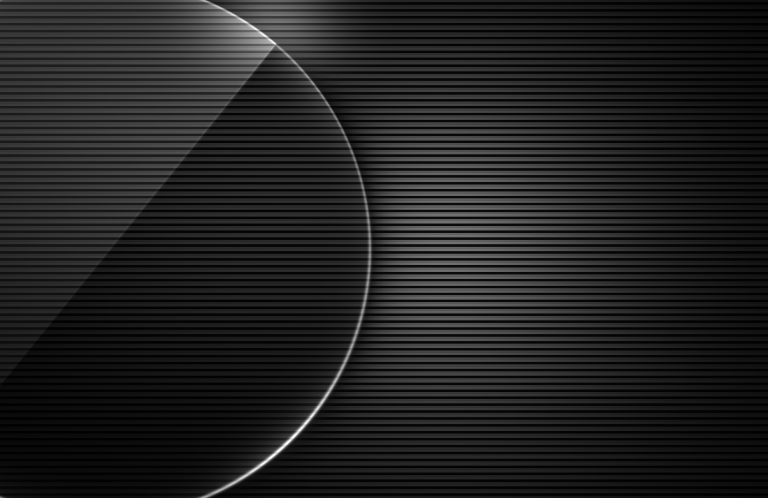
Reproduce this background procedurally as a WebGL 1 fragment shader.

```glsl
precision highp float;
// A large glass disc rests on a dark, finely ribbed metal panel.
// Soft gaussian lights shade the ribs; distance to the disc and to a slanted
// line gives the shadow, the gloss, the bright rim and its two hot spots.

uniform vec2 u_resolution;

const vec2 DISC_CENTER = vec2(0.203, 0.5);
const float DISC_RADIUS = 0.542;
const float RIB_COUNT = 72.0;
const vec2 GLOSS_START = vec2(0.0, 0.225);
const vec2 GLOSS_END = vec2(0.552, 0.908);

// Elliptical soft light, 1 at its center
float softLight(vec2 p, vec2 center, vec2 spread) {
  vec2 q = (p - center) / spread;
  return exp(-dot(q, q));
}

// Soft bump around a value
float bump(float x, float center, float width) {
  float t = (x - center) / width;
  return exp(-t * t);
}

// Signed distance to a line, positive on its left side
float lineSide(vec2 p, vec2 a, vec2 b) {
  vec2 dir = normalize(b - a);
  return dot(p - a, vec2(-dir.y, dir.x));
}

// Rib relief: a narrow dark groove, then a face that fades downward
float ribs(float y, float pixel) {
  float t = fract(y * RIB_COUNT);
  float soft = max(0.08, pixel * RIB_COUNT * 0.5);
  float groove = 1.0 - smoothstep(0.1, 0.1 + soft * 2.0, abs(t - 0.5));
  return mix(0.92 + 0.2 * t, 0.1, groove);
}

void main() {
  float pixel = 1.0 / u_resolution.y;
  vec2 p = gl_FragCoord.xy * pixel;
  vec2 fromCenter = p - DISC_CENTER;
  float d = length(fromCenter) - DISC_RADIUS;
  float angle = atan(fromCenter.y, fromCenter.x);
  float inside = 1.0 - smoothstep(-pixel, pixel, d);
  float relief = ribs(p.y, pixel);

  // Hot spots along the rim
  float topSpot = bump(angle, 0.87, 0.35);
  float lowSpot = bump(angle, -0.82, 0.28);

  // Panel lit from the middle, shaded beside the disc
  float panel = 0.03 + 0.22 * softLight(p, vec2(0.88, 0.52), vec2(0.52, 0.52));
  panel += 0.16 * softLight(p, vec2(0.88, 0.52), vec2(0.28, 0.26));
  panel *= 1.0 - 0.72 * exp(-max(d, 0.0) / 0.03);
  panel *= relief;
  float flare = softLight(p, vec2(0.54, 0.95), vec2(0.13, 0.11));
  panel += 0.36 * flare * (0.6 + 0.4 * relief);

  // Dark glass with light gathered under the rim
  float glass = 0.025 + 0.15 * softLight(p, vec2(0.55, 0.62), vec2(0.52, 0.4));
  glass *= relief;
  float rimGlow = exp(min(d, 0.0) / 0.035);
  glass += rimGlow * (0.07 + 0.2 * topSpot + 0.12 * lowSpot) * (0.6 + 0.4 * relief);

  // Slanted gloss and its thin bright edge
  float side = lineSide(p, GLOSS_START, GLOSS_END);
  float gloss = smoothstep(-pixel, pixel, side);
  float height = smoothstep(0.15, 0.95, p.y);
  glass += gloss * mix(0.055, 0.16, height) * (0.62 + 0.38 * relief);
  glass += gloss * 0.2 * flare;
  glass += 0.07 * height * bump(side, 0.0, 0.003);

  // Rim line, thicker and brighter toward the bottom
  float lower = 1.0 - smoothstep(-0.4, 0.7, angle);
  float rimWidth = mix(0.0025, 0.004, lower);
  float rim = bump(d, -0.002, max(rimWidth, pixel * 0.8));
  float rimLight = 0.2 + 0.24 * lower + 0.3 * lowSpot + 0.08 * topSpot;

  float gray = mix(panel, glass, inside) + rim * rimLight;
  gray += 0.08 * lowSpot * exp(-abs(d) / 0.012);
  vec3 tint = vec3(0.995, 1.0, 0.995);
  gl_FragColor = vec4(clamp(gray * tint, 0.0, 1.0), 1.0);
}
```
